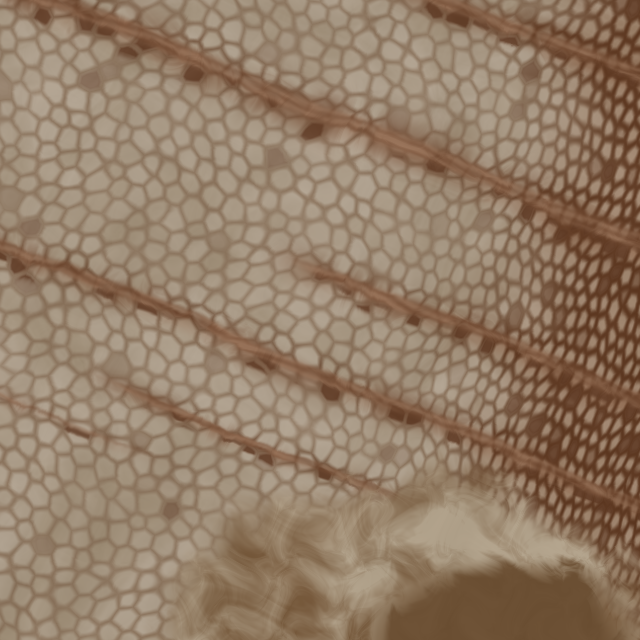
A three.js fragment shader for this texture:

```glsl
varying vec2 vUv;

const vec2 ALONG = vec2(0.925, -0.380);   // direction of the rays
const vec2 ACROSS = vec2(0.380, 0.925);
const mat2 TURN = mat2(0.8, -0.6, 0.6, 0.8);

const float CELLS_ALONG = 28.5;
const float CELLS_ACROSS = 33.0;
const float CROWDING = 40.0;              // extra cells toward the dark band
const float CROWD_START = 0.30;
const float ROW_HEIGHT = 0.87;
const float JITTER = 0.40;
const float SIZE_SPREAD = 0.26;

const vec3 CELL_PALE = vec3(0.690, 0.635, 0.565);
const vec3 CELL_TAN = vec3(0.625, 0.560, 0.470);
const vec3 WALL = vec3(0.530, 0.435, 0.345);
const vec3 WALL_DARK = vec3(0.365, 0.220, 0.130);
const vec3 RAY_CORE = vec3(0.575, 0.430, 0.330);
const vec3 RAY_RUST = vec3(0.430, 0.275, 0.180);
const vec3 FILLED = vec3(0.360, 0.215, 0.130);
const vec3 FLUFF_PALE = vec3(0.690, 0.630, 0.540);
const vec3 FLUFF_SHADE = vec3(0.470, 0.355, 0.240);
const vec3 HOLLOW = vec3(0.420, 0.310, 0.200);

vec2 hash2(vec2 p) {
  return fract(sin(vec2(dot(p, vec2(127.1, 311.7)), dot(p, vec2(269.5, 183.3)))) * 43758.5);
}

// Layered, self-bending sines, roughly -1 to 1
float waves(vec2 p) {
  float sum = 0.0, amp = 0.55;
  for (int i = 0; i < 5; i++) {
    p = TURN * p + 0.7 * sin(p.yx * 1.3 + 1.7);
    sum += amp * sin(p.x) * cos(p.y);
    p *= 1.75;
    amp *= 0.65;
  }
  return sum;
}

// Staggered cellular noise: centre distance, border distance, two random values
vec4 cells(vec2 q) {
  float near = 9.0, second = 9.0;
  vec2 rnd = vec2(0.0);
  for (int j = -1; j <= 1; j++) {
    float row = floor(q.y) + float(j);
    float shift = 0.5 * mod(row, 2.0);
    for (int i = -2; i <= 2; i++) {
      vec2 id = vec2(floor(q.x - shift) + float(i), row);
      vec2 h = hash2(id);
      vec2 centre = id + vec2(shift, 0.0) + 0.5 + JITTER * (h - 0.5);
      float d = length((q - centre) * vec2(1.0, ROW_HEIGHT));
      d -= SIZE_SPREAD * (hash2(id + 7.3).x - 0.5);
      if (d < near) {
        second = near;
        near = d;
        rnd = hash2(id + 31.7);
      } else {
        second = min(second, d);
      }
    }
  }
  return vec4(near, second - near, rnd);
}

// Ray strength: core, rusty lower flank, wide halo
vec3 ray(vec2 g, float level, float start, float end, float width) {
  float d = (g.y - level + 0.004 * sin(g.x * 13.0 + level * 40.0)) / width;
  float fade = smoothstep(start - 0.1, start + 0.1, g.x)
             * (1.0 - smoothstep(end - 0.1, end + 0.1, g.x));
  float flank = (d + 1.2) / 1.4;
  return fade * exp(-vec3(d * d, flank * flank, 0.16 * d * d));
}

// Soft ellipse: 1 at the centre, 0 on the rim, negative outside
float blob(vec2 p, vec2 centre, vec2 radii) {
  return 1.0 - length((p - centre) / radii);
}

void main() {
  vec2 g = vec2(dot(vUv, ALONG), dot(vUv, ACROSS));
  float broad = waves(vUv * 9.0);
  float patchy = waves(vUv * 20.0 + 9.0);
  float fine = waves(vUv * 38.0 + 4.0);

  // Rays, with ragged edges
  vec2 r = g + vec2(0.0, 0.0045 * patchy + 0.002 * fine);
  vec3 rays = ray(r, 0.956, -0.5, 1.3, 0.0135);
  rays = max(rays, ray(r, 0.575, -0.5, 1.3, 0.0100));
  rays = max(rays, ray(r, 0.728, 0.22, 1.3, 0.0105));
  rays = max(rays, ray(r, 1.193, 0.15, 1.3, 0.0110));
  rays = max(rays, ray(r, 0.437, 0.02, 0.55, 0.0065));
  rays = max(rays, 0.5 * ray(r, 0.356, -0.3, 0.1, 0.0055));

  // Dark band at the right
  float band = vUv.x - 0.2 * vUv.y + 0.05 * broad;
  float dark = smoothstep(0.58, 0.82, band);

  // Round cells, crowded toward the band
  float crowd = max(g.x - CROWD_START, 0.0);
  vec2 q = vec2(g.x * CELLS_ALONG + CROWDING * crowd * crowd, g.y * CELLS_ACROSS);
  q += 0.25 * sin(q.yx * 0.7) + 0.05 * fine;
  vec4 cell = cells(q);
  float lumen = smoothstep(mix(-0.12, 0.02, dark), mix(0.42, 0.70, dark), cell.y);
  lumen *= 1.0 - 0.55 * smoothstep(0.34, 0.64, cell.x);
  lumen = mix(lumen, 0.8, clamp(0.15 + 0.25 * patchy, 0.0, 0.4) * (1.0 - dark));
  vec3 inside = mix(CELL_PALE, CELL_TAN, clamp(0.10 + 0.55 * cell.z + 0.5 * broad, 0.0, 1.0));
  inside = mix(inside, RAY_CORE, 0.5 * dark + 0.4 * rays.y);
  vec3 wall = mix(WALL, WALL_DARK, clamp(dark + 0.7 * rays.z, 0.0, 1.0));
  vec3 color = mix(wall, inside, lumen);

  // Rusty stain beside the rays, and cells filled with it
  float stain = rays.z * smoothstep(-0.3, 0.7, patchy) + 0.3 * dark * smoothstep(0.0, 0.8, broad);
  color = mix(color, RAY_RUST, 0.6 * clamp(stain, 0.0, 1.0));
  float filled = smoothstep(-0.08, 0.08, cell.w - 0.99 + 0.40 * rays.y + 0.08 * dark);
  color = mix(color, FILLED, 0.85 * filled * smoothstep(0.0, 0.35, cell.y));

  // Ray fibres
  float fibre = sin(g.y * 430.0 + 3.0 * sin(g.x * 17.0) + 3.0 * patchy);
  float tone = clamp(0.55 + 0.25 * fibre + 0.35 * patchy + 0.2 * fine, 0.0, 1.0);
  float cover = smoothstep(0.05, 0.85, rays.x) * clamp(0.78 + 0.3 * fine, 0.0, 1.0);
  color = mix(color, mix(RAY_RUST, RAY_CORE, tone), cover);

  // Torn, fluffy lower edge
  float torn = blob(vUv, vec2(0.64, 0.02), vec2(0.40, 0.25)) + 0.14 * broad + 0.08 * fine;
  float pale = smoothstep(-0.5, 0.5, blob(vUv, vec2(0.78, 0.17), vec2(0.12, 0.07)));
  float clump = waves(vUv * 15.0 + 2.0);
  float tuft = clamp(0.55 + 0.60 * clump + 0.30 * fine + 0.5 * pale, 0.0, 1.0);
  vec3 fluff = mix(FLUFF_SHADE, FLUFF_PALE, tuft);
  float pit = blob(vUv, vec2(0.79, -0.01), vec2(0.20, 0.13)) + 0.20 * clump + 0.10 * fine;
  fluff = mix(fluff, HOLLOW + 0.015 * broad, smoothstep(-0.10, 0.16, pit));
  color = mix(color, fluff, smoothstep(-0.08, 0.20, torn));

  // Gentle mottling
  color += 0.015 * fine - 0.015 * broad;
  gl_FragColor = vec4(color, 1.0);
}
```
